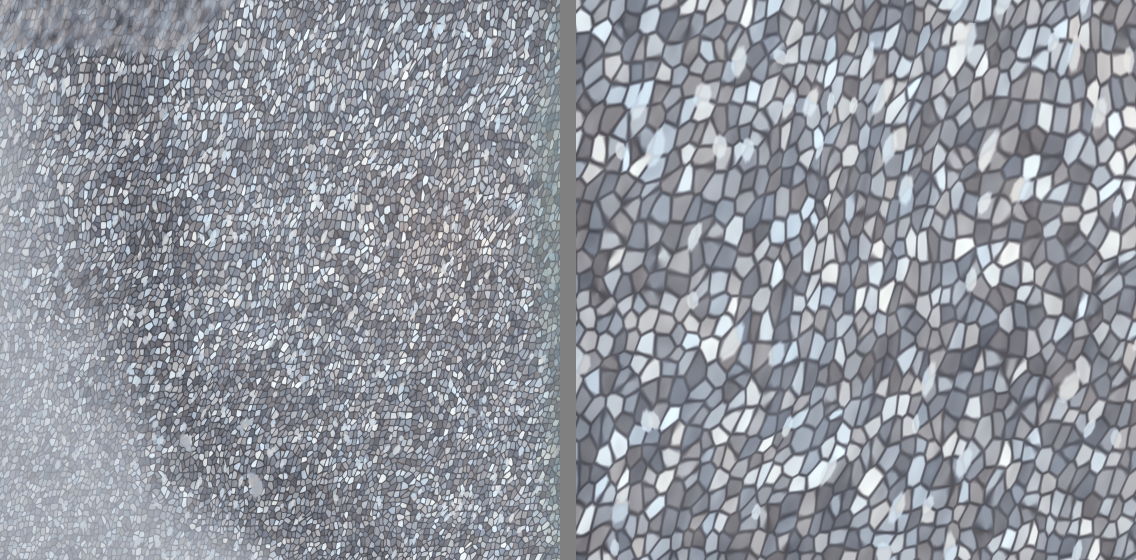
Left: the whole. Right: its middle third, enlarged.
This texture is drawn by a Shadertoy shader. Its source:

```glsl
float hash(vec2 p) {
    return fract(sin(dot(p, vec2(127.1, 311.7))) * 43758.5453);
}

vec2 hash2(vec2 p) {
    return vec2(hash(p), hash(p + 57.3));
}

float noise(vec2 p) {
    vec2 i = floor(p), f = fract(p);
    f = f * f * (3.0 - 2.0 * f);
    return mix(mix(hash(i), hash(i + vec2(1, 0)), f.x),
               mix(hash(i + vec2(0, 1)), hash(i + vec2(1, 1)), f.x), f.y);
}

// Packed grains: x = distance to the gap, yz = cell id
vec3 grains(vec2 p) {
    vec2 cell = floor(p), id = cell;
    float nearest = 9.0, second = 9.0;
    for (int j = -1; j <= 1; j++)
    for (int i = -1; i <= 1; i++) {
        vec2 c = cell + vec2(i, j);
        float d = length(c + 0.1 + 0.8 * hash2(c) - p);
        if (d < nearest) {
            second = nearest;
            nearest = d;
            id = c;
        } else {
            second = min(second, d);
        }
    }
    return vec3(second - nearest, id);
}

// Scattered angular chips, returns coverage
float chips(vec2 p, float chance, float size) {
    vec2 id = floor(p);
    vec2 d = fract(p) - mix(vec2(0.35), vec2(0.65), hash2(id + 11.0));
    float a = (hash(id + 3.0) - 0.5) * 1.6;
    d = mat2(cos(a), sin(a), -sin(a), cos(a)) * d;
    d = abs(d * vec2(1.25, 0.85));
    float r = max(max(d.x, d.y), (d.x + d.y) * 0.75);
    float radius = size * mix(0.6, 1.1, hash(id + 7.0));
    return step(hash(id + 23.0), chance) * smoothstep(radius, radius * 0.65, r);
}

vec3 surface(vec2 uv) {
    // Leaning coordinates, with grains longer towards the top
    vec2 bend = vec2(noise(uv * 9.0), noise(uv * 9.0 + 40.0)) - 0.5;
    vec2 p = uv + bend * vec2(0.022, 0.012);
    p.x -= 0.24 * p.y;
    vec2 q = vec2(p.x * 122.0, 92.0 * p.y - 18.0 * p.y * p.y);
    q += 0.5 * (vec2(noise(q * 0.6), noise(q * 0.6 + 19.0)) - 0.5);

    // Grains and dark gaps
    vec3 g = grains(q);
    float h = hash(g.yz + 5.0);
    float body = 0.46 + 0.36 * h + 0.16 * pow(h, 5.0);
    float tone = mix(0.35, body, smoothstep(0.0, 0.32, g.x));
    tone += 0.09 * (noise(q * vec2(1.5, 1.1) + 80.0) - 0.5);

    // Pale chips of three sizes
    tone = mix(tone, 0.91, 0.85 * chips(q * 0.5 + 31.0, 0.13, 0.36));
    tone = mix(tone, 0.87, 0.85 * chips(uv * vec2(44, 40) + bend, 0.05, 0.3));
    tone = mix(tone, 0.76, 0.9 * chips(uv * 13.0 + 2.0 * bend, 0.035, 0.17));

    // Smeared patch at the upper left and soft right margin
    float patchTop = 0.895 + 0.02 * (noise(uv * 25.0) - 0.5)
                   + 0.11 * smoothstep(0.3, 0.46, uv.x);
    float smear = smoothstep(0.0, 0.02, uv.y - patchTop);
    float blot = noise(q * vec2(0.65, 0.8)) * 0.65 + noise(q * 1.1 + 9.0) * 0.35;
    tone = mix(tone, 0.3 + 0.56 * blot, 0.72 * smear);
    float margin = smoothstep(0.93, 1.0, uv.x + 0.04 * bend.x);
    tone = mix(tone, 0.53, 0.5 * margin);

    // Broad shading: hazy lower left corner, darker band beside it
    float cloud = noise(uv * 5.0 + 3.0) * 0.6 + noise(uv * 13.0) * 0.4 - 0.5;
    float side = uv.x - 0.04 - 0.44 * exp(-4.0 * uv.y) + 0.16 * cloud;
    float haze = smoothstep(0.1, -0.13, side) * smoothstep(0.92, 0.8, uv.y);
    tone += 0.07 * cloud - 0.05 * exp(-pow((side - 0.15) / 0.11, 2.0));
    tone = mix(tone, 0.72, 0.57 * haze) + 0.04 * haze;

    // Cool grey with faint tints per grain and per region
    vec3 color = tone * mix(vec3(1.01, 1.0, 1.12), vec3(0.95, 1.0, 1.02), tone);
    float tint = hash(g.yz + 71.0) - 0.5;
    color *= 1.0 + tint * vec3(0.07, 0.0, -0.06) * (1.0 - 0.6 * haze);
    float rust = exp(-dot(uv - vec2(0.77, 0.58), uv - vec2(0.77, 0.58)) * 45.0);
    color *= 1.0 + 0.7 * rust * vec3(0.05, -0.01, -0.05);
    color *= mix(vec3(1), vec3(0.96, 1.01, 0.98), margin);
    return color;
}

void mainImage(out vec4 fragColor, in vec2 fragCoord) {
    // Four samples per pixel keep the grain edges smooth
    vec3 sum = vec3(0);
    for (int j = 0; j < 2; j++)
    for (int i = 0; i < 2; i++) {
        vec2 offset = vec2(i, j) * 0.5 - 0.25;
        sum += surface((fragCoord + offset) / iResolution.xy);
    }
    fragColor = vec4(clamp(sum * 0.25, 0.0, 1.0), 1.0);
}
```
